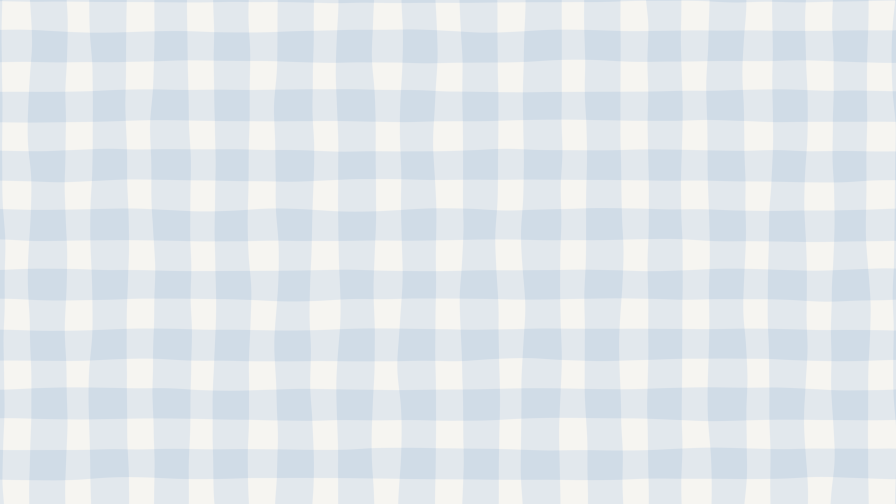
Write a Shadertoy shader that draws this pattern.

```glsl
// Hand-painted gingham: two sets of pale blue stripes cross on warm cream.
// Each stripe edge wanders on its own smooth noise, and the tone of a point
// depends on how many stripes (none, one or two) cover it.

// Lengths are fractions of the canvas height.
#define COLUMN_PITCH 0.1226
#define COLUMN_WIDTH 0.0715
#define COLUMN_START 0.0935
#define ROW_PITCH 0.1184
#define ROW_WIDTH 0.0603
#define ROW_START 0.0796
#define COLUMN_WOBBLE 0.0066
#define ROW_WOBBLE 0.0044
#define WOBBLE_RATE 6.5
#define CREAM vec3(0.965, 0.961, 0.945)
#define PALE_BLUE vec3(0.887, 0.910, 0.930)
#define SOFT_BLUE vec3(0.814, 0.861, 0.905)

float hash(vec2 p) {
    return fract(sin(dot(p, vec2(127.1, 311.7))) * 43758.5453);
}

// Smooth one-dimensional noise in -1..1, different for each seed.
float noise(float t, float seed) {
    float cell = floor(t);
    float f = fract(t);
    float blend = f * f * (3.0 - 2.0 * f);
    return 2.0 * mix(hash(vec2(cell, seed)), hash(vec2(cell + 1.0, seed)), blend) - 1.0;
}

// Slow drift plus a smaller, quicker tremor.
float wander(float along, float seed) {
    float t = along * WOBBLE_RATE + 7.3 * hash(vec2(seed, 4.7));
    return 0.78 * noise(t, seed) + 0.22 * noise(t * 2.3, seed + 53.0);
}

// Coverage of a repeated stripe whose two edges wander independently.
float stripes(float across, float along, float start, float pitch,
              float width, float wobble, float seed) {
    float index = floor((across - start) / pitch + 0.5);
    float offset = across - start - index * pitch;
    float edgeSeed = seed + 2.0 * index;
    float low = -0.5 * width + wobble * wander(along, edgeSeed);
    float high = 0.5 * width + wobble * wander(along, edgeSeed + 1.0);
    float inside = min(offset - low, high - offset);
    float soft = 0.75 / iResolution.y;
    return smoothstep(-soft, soft, inside);
}

void mainImage(out vec4 fragColor, in vec2 fragCoord) {
    vec2 p = fragCoord / iResolution.y;

    float column = stripes(p.x, p.y, COLUMN_START, COLUMN_PITCH,
                           COLUMN_WIDTH, COLUMN_WOBBLE, 11.0);
    float row = stripes(p.y, p.x, ROW_START, ROW_PITCH,
                        ROW_WIDTH, ROW_WOBBLE, 211.0);

    // One layer gives the pale tone, a crossing gives the deeper one.
    vec3 color = mix(CREAM, PALE_BLUE, max(column, row));
    color = mix(color, SOFT_BLUE, column * row);
    fragColor = vec4(color, 1.0);
}
```
